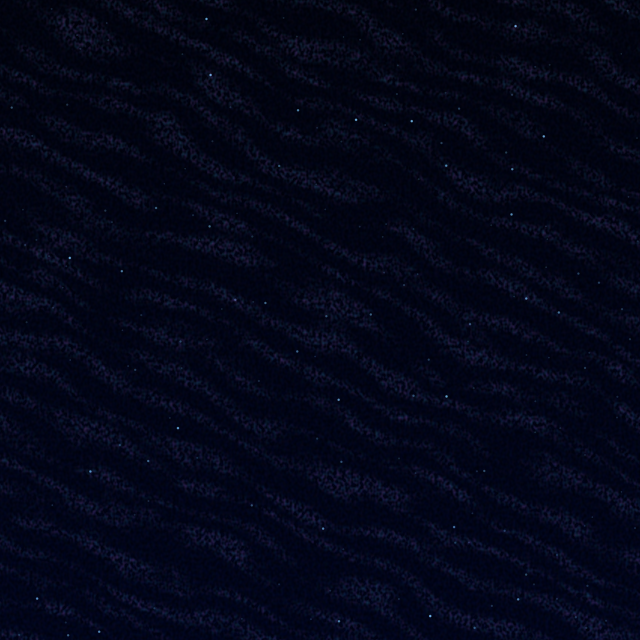
Write a three.js fragment shader that draws this texture.

```glsl
// Dark night sea: slanted broken ripples, fine tinted grain and sparse glints.
varying vec2 vUv;

const vec3 WATER_LOW = vec3(0.000, 0.012, 0.090);
const vec3 WATER_HIGH = vec3(0.000, 0.006, 0.048);
const vec3 VIOLET_SHEEN = vec3(0.090, 0.060, 0.116);
const vec3 TEAL_SHEEN = vec3(0.018, 0.088, 0.098);
const vec3 GLINT_COLOR = vec3(0.42, 0.68, 0.82);

const float RIPPLE_ANGLE = -0.42;             // crests fall to the right
const float RIPPLE_COUNT = 21.0;              // wave trains across the canvas
const vec2 BEND_FREQ = vec2(5.5, 9.0);        // along and across the crests
const float BEND_AMOUNT = 0.95;
const vec2 BREAK_FREQ = vec2(9.0, 23.0);
const vec2 CHOP_FREQ = vec2(26.0, 58.0);
const vec2 GRAIN_FREQ = vec2(215.0, 180.0);
const float GRAIN_CONTRAST = 1.9;
const float TROUGH_LIGHT = 0.13;
const float WATER_GRAIN = 0.7;
const float GLINT_CELLS = 44.0;
const float GLINT_SHARE = 0.09;
const float GLINT_RADIUS = 0.0025;

vec2 hash2(vec2 p) {
  vec3 q = fract(p.xyx * vec3(0.1031, 0.1030, 0.0973));
  q += dot(q, q.yzx + 33.33);
  return fract((q.xx + q.yz) * q.zy);
}

vec2 gradient(vec2 cell) {
  float angle = 6.28319 * hash2(cell).x;
  return vec2(cos(angle), sin(angle));
}

// Gradient noise, about -0.7 to 0.7
float noise(vec2 p) {
  vec2 i = floor(p);
  vec2 f = fract(p);
  vec2 u = f * f * f * (f * (f * 6.0 - 15.0) + 10.0);
  vec2 e = vec2(1.0, 0.0);
  float low = mix(dot(gradient(i), f), dot(gradient(i + e.xy), f - e.xy), u.x);
  float high = mix(dot(gradient(i + e.yx), f - e.yx),
                   dot(gradient(i + e.xx), f - e.xx), u.x);
  return mix(low, high, u.y);
}

vec2 rotate(vec2 p, float angle) {
  float c = cos(angle);
  float s = sin(angle);
  return vec2(c * p.x + s * p.y, c * p.y - s * p.x);
}

// Brightness of the wave crests, 0 in troughs to 1 on ridges
float rippleCrest(vec2 uv) {
  vec2 p = rotate(uv, RIPPLE_ANGLE);
  float bend = noise(p * BEND_FREQ + 71.0) + 0.35 * noise(p * BREAK_FREQ + 12.0);
  float wave = sin(6.28319 * (p.y * RIPPLE_COUNT + BEND_AMOUNT * bend));
  float swell = 0.34 * wave + 0.85 * noise(p * BREAK_FREQ + 40.0);
  swell += 0.40 * noise(p * CHOP_FREQ + 130.0);
  return smoothstep(-0.20, 0.72, swell);
}

// One small round spark in a few of the grid cells
float glints(vec2 uv) {
  vec2 p = uv * GLINT_CELLS;
  vec2 cell = floor(p);
  vec2 center = 0.15 + 0.7 * hash2(cell + 211.0);
  vec2 pick = hash2(cell + 517.0);
  float strength = step(pick.x, GLINT_SHARE) * mix(0.18, 1.0, pow(pick.y, 7.0));
  float radius = GLINT_RADIUS * mix(0.8, 1.2, pick.y);
  float dist = length(fract(p) - center) / GLINT_CELLS;
  return strength * (1.0 - smoothstep(0.2 * radius, radius, dist));
}

void main() {
  // Fine speckle, coarser clumps and a tint that shifts from grain to grain
  vec2 grainPos = vUv * GRAIN_FREQ;
  float grain = noise(grainPos + 300.0);
  grain += 0.55 * noise(rotate(grainPos, 0.6) * 0.55 + 290.0);
  float hue = smoothstep(-0.30, 0.30, noise(rotate(grainPos, 0.3) * 0.7 + 700.0));

  // Deep water, bluer toward the bottom
  vec3 color = mix(WATER_LOW, WATER_HIGH, vUv.y);
  color *= 1.0 + WATER_GRAIN * noise(grainPos * 0.9 + 500.0);

  // Grainy light caught by the ripples, more violet on the crests
  float crest = rippleCrest(vUv);
  float light = mix(TROUGH_LIGHT, 1.0, crest);
  light *= max(0.0, 0.62 + GRAIN_CONTRAST * grain);
  color += light * mix(VIOLET_SHEEN, TEAL_SHEEN, hue * (1.0 - 0.3 * crest));

  color += GLINT_COLOR * glints(vUv);
  gl_FragColor = vec4(color, 1.0);
}
```
